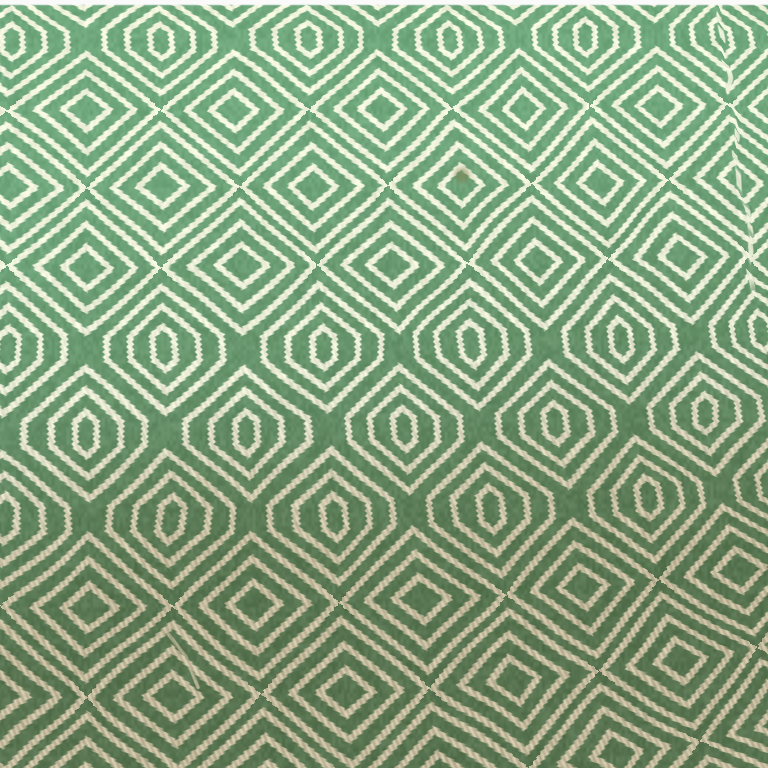
Write a three.js fragment shader that draws this pattern.

```glsl
// Woven green cloth with cream concentric figures on a staggered lattice, three rows
// of diamonds alternating with three rows of hexagons. A gentle warp skews the rows;
// thread noise, uneven light, a beaded tear and a loose thread add wear.
varying vec2 vUv;

float hash(vec2 p) {
  vec3 q = fract(vec3(p.xyx) * 0.1031);
  q += dot(q, q.yzx + 33.33);
  return fract((q.x + q.y) * q.z);
}

float noise(vec2 p) {
  vec2 i = floor(p), f = fract(p);
  f = f * f * (3.0 - 2.0 * f);
  return mix(mix(hash(i), hash(i + vec2(1.0, 0.0)), f.x),
             mix(hash(i + vec2(0.0, 1.0)), hash(i + 1.0), f.x), f.y);
}

float segment(vec2 p, vec2 a, vec2 b) {
  vec2 ab = b - a;
  return length(p - a - ab * clamp(dot(p - a, ab) / dot(ab, ab), 0.0, 1.0));
}

// Column (x) and row (y) numbers of the stretched cloth, rows counted downward
vec2 clothCoords(vec2 p) {
  float x = p.x, y = 1.0 - p.y;
  float column = -0.07 + 0.07 * y + (5.05 - 0.72 * y) * x + (0.41 - 0.4 * y * y) * x * x;
  y += x * x * x * (0.01 + 0.08 * y * y);
  float row = -0.38 + 10.05 * y - 0.9 * y * y - 0.25 * exp(-11.0 * y);
  return vec2(column, row);
}

// Distance to the nearest of three nested outlines, in columns
float figureLines(vec2 cloth) {
  // Nearest centre of the staggered lattice, found along its diagonals
  vec2 diagonal = floor(cloth.x + vec2(0.5, -0.5) * cloth.y + 0.5);
  vec2 centre = vec2(0.5 * (diagonal.x + diagonal.y), diagonal.x - diagonal.y);
  vec2 offset = abs(cloth - centre);

  // Row bands: 0 for hexagons, 1 for diamonds
  float diamond = mod(floor((centre.y + 2.5) / 3.0), 2.0);
  float side = mix(0.14, 0.0, diamond);
  float nearest = 1.0;
  for (int i = 0; i < 3; i++) {
    float width = mix(0.07 + 0.152 * float(i), 0.155 + 0.165 * float(i), diamond);
    float slant = (offset.x + 0.6 * (offset.y - side) - width) * 0.65;
    nearest = min(nearest, abs(max(offset.x - width, slant)));
  }
  return nearest;
}

void main() {
  vec2 p = vUv;
  float light = smoothstep(0.15, 0.9, p.y + 0.12 * (0.5 - p.x) + 0.1 * (noise(p * 4.0) - 0.5));

  // Torn seam at the upper right, where the cloth slips a little
  float seamX = 0.935 + 0.13 * (1.0 - p.y) + 0.012 * (noise(vec2(3.0, p.y * 40.0)) - 0.5);
  float torn = smoothstep(0.61, 0.64, p.y);
  p.y += 0.007 * torn * smoothstep(-0.003, 0.003, p.x - seamX);

  // Hand-made wobble and stepped thread edges
  vec2 cloth = clothCoords(p);
  cloth += 0.05 * (vec2(noise(p * 14.0), noise(p * 14.0 + 50.0)) - 0.5);
  cloth.x += 0.006 * sin(6.2832 * 150.0 * p.y);
  float thickness = 0.004 * (noise(p * 60.0) - 0.5);
  float yarn = 1.0 - smoothstep(0.011, 0.027, figureLines(cloth) + thickness);

  // Beads along the seam and one loose thread
  float beads = 1.0 - smoothstep(0.002, 0.0045, abs(p.x - seamX));
  beads *= torn * smoothstep(0.35, 0.6, noise(vec2(7.0, p.y * 110.0)));
  float loose = min(segment(p, vec2(0.215, 0.18), vec2(0.242, 0.145)),
                    segment(p, vec2(0.242, 0.145), vec2(0.258, 0.105)));
  yarn = max(yarn, max(beads * 0.9, 0.75 * (1.0 - smoothstep(0.001, 0.0035, loose))));

  // Ground and yarn colours follow the light
  vec3 ground = mix(vec3(0.34, 0.45, 0.31), vec3(0.44, 0.66, 0.49), light);
  vec3 cream = mix(vec3(0.83, 0.79, 0.67), vec3(0.95, 0.96, 0.87), smoothstep(0.0, 0.7, light));
  float twill = 0.5 + 0.5 * sin(6.2832 * (130.0 * p.x + 60.0 * p.y));
  cream *= 1.0 - 0.14 * twill * (1.0 - light);
  vec3 color = mix(ground, cream, yarn);

  // Fine weave, a small brown stain and the pale strip above the cloth
  float weave = noise(p * vec2(260.0, 170.0)) + 0.5 * noise(p * 90.0) - 0.75;
  color += 0.07 * weave;
  float stain = 1.0 - smoothstep(0.003, 0.016, length(p - vec2(0.602, 0.772)));
  color = mix(color, vec3(0.5, 0.5, 0.32), 0.5 * stain);
  color = mix(color, vec3(0.98), smoothstep(0.992, 0.995, vUv.y));
  gl_FragColor = vec4(color, 1.0);
}
```
